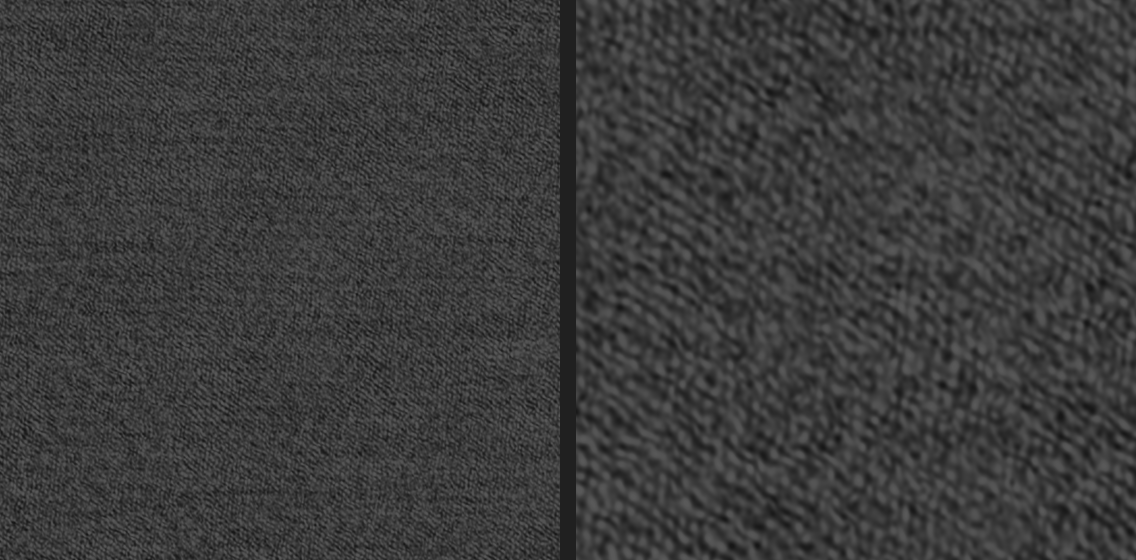
Left, the full canvas; right, a detail of the centre.
Write a three.js fragment shader that draws this texture.

```glsl
// Charcoal twill cloth with fine diagonal ribs, uneven yarn and faint weft streaks.
varying vec2 vUv;

const float TAU = 6.2831853;

float hash(vec2 p) {
  return fract(sin(dot(p, vec2(127.1, 311.7))) * 43758.5453);
}

// Smooth value noise from 0 to 1
float noise(vec2 p) {
  vec2 cell = floor(p);
  vec2 f = fract(p);
  f = f * f * (3.0 - 2.0 * f);
  float low = mix(hash(cell), hash(cell + vec2(1.0, 0.0)), f.x);
  float high = mix(hash(cell + vec2(0.0, 1.0)), hash(cell + vec2(1.0, 1.0)), f.x);
  return mix(low, high, f.y);
}

// Layered noise centred on zero
float cloud(vec2 p) {
  float sum = 0.0;
  float weight = 0.5;
  for (int i = 0; i < 3; i++) {
    sum += weight * (noise(p) - 0.5);
    p = p * 2.1 + 17.3;
    weight *= 0.5;
  }
  return sum;
}

// Diagonal ribs falling to the right, broken into stitches by the warp threads
float twill(vec2 uv) {
  float wander = 0.8 * cloud(uv * 10.0) + 0.65 * (noise(uv * 85.0 + 9.0) - 0.5);
  float rib = sin(TAU * (dot(uv, vec2(68.0, 90.0)) + wander));
  float sway = 0.8 * noise(uv * vec2(60.0, 85.0)) + 0.4 * noise(uv * 8.0 + 60.0);
  float warp = sin(TAU * (dot(uv, vec2(122.0, -14.0)) + sway));
  float ribStrength = 0.55 + 0.9 * noise(uv * 18.0 + 40.0);
  float warpStrength = 0.2 + 0.8 * noise(uv * 30.0 + 90.0);
  return ribStrength * rib + warpStrength * warp + 0.35 * rib * warp;
}

void main() {
  vec2 uv = vUv;

  // Yarn grain, leaning along the ribs
  vec2 along = vec2(dot(uv, vec2(0.81, -0.59)), dot(uv, vec2(0.59, 0.81)));
  float grain = noise(along * vec2(160.0, 225.0) + 31.0) - 0.5;
  float fuzz = noise(uv * vec2(270.0, 240.0) + 73.0) - 0.5;

  // Weft threads of uneven thickness, and broad wear
  float streak = noise(vec2(uv.x * 9.0, uv.y * 165.0)) - 0.5;
  float band = noise(vec2(uv.x * 3.0 + 5.0, uv.y * 42.0)) - 0.5;
  float wear = cloud(uv * 6.0 + 3.0);

  float shade = 0.236 + 0.041 * twill(uv);
  shade += 0.12 * grain + 0.11 * fuzz;
  shade += 0.042 * streak + 0.022 * band + 0.028 * wear;

  // Soft ceiling on the lit yarn
  shade = mix(shade, 0.295, 0.4 * smoothstep(0.29, 0.37, shade));

  gl_FragColor = vec4(vec3(clamp(shade, 0.09, 0.35)), 1.0);
}
```
